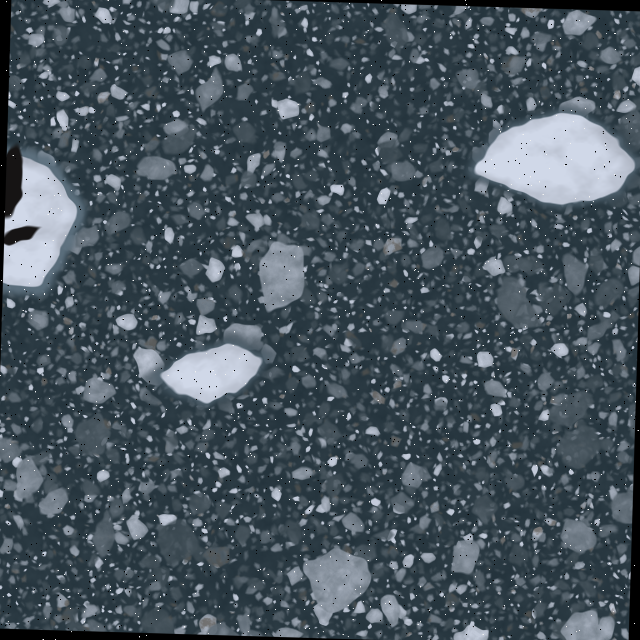
Write a Shadertoy shader that draws this texture.

```glsl
const float TAU = 6.2831853;
const vec3 WATER = vec3(0.155, 0.215, 0.25);
const vec3 DIM_ICE = vec3(0.21, 0.265, 0.295);
const vec3 BRIGHT_ICE = vec3(0.77, 0.80, 0.86);
const vec3 SILT = vec3(0.34, 0.32, 0.29);
const vec3 DARK_HIDE = vec3(0.085, 0.08, 0.08);

float hash12(vec2 p) {
    vec3 q = fract(p.xyx * 0.1031);
    q += dot(q, q.yzx + 33.33);
    return fract((q.x + q.y) * q.z);
}

vec3 hash32(vec2 p) {
    vec3 q = fract(p.xyx * vec3(0.1031, 0.1030, 0.0973));
    q += dot(q, q.yxz + 33.33);
    return fract((q.xxy + q.yzz) * q.zyx);
}

float noise(vec2 p) {
    vec2 i = floor(p), f = fract(p);
    f = f * f * (3.0 - 2.0 * f);
    return mix(mix(hash12(i), hash12(i + vec2(1, 0)), f.x),
               mix(hash12(i + vec2(0, 1)), hash12(i + vec2(1, 1)), f.x), f.y);
}

float fbm(vec2 p) {
    float sum = 0.0, weight = 0.5;
    for (int i = 0; i < 4; i++) {
        sum += weight * noise(p);
        p = p * 2.03 + 17.0;
        weight *= 0.5;
    }
    return sum / 0.9375;
}

// Coordinates of p in a frame turned by angle
vec2 toFrame(vec2 p, float angle) {
    float c = cos(angle), s = sin(angle);
    return vec2(c * p.x + s * p.y, c * p.y - s * p.x);
}

float smoothMax(float a, float b, float k) {
    float h = max(k - abs(a - b), 0.0) / k;
    return max(a, b) + h * h * k * 0.25;
}

// Irregular rounded polygon of about unit radius, flattened by stretch
float chunkDistance(vec2 p, vec2 seed, float stretch) {
    p.y *= stretch;
    float d = -1.0;
    for (int k = 0; k < 7; k++) {
        vec3 rnd = hash32(seed + float(k) * 5.7);
        float a = (float(k) + 0.7 * rnd.x) * TAU / 7.0;
        d = smoothMax(d, dot(p, vec2(cos(a), sin(a))) - mix(0.68, 1.0, rnd.y), 0.15);
    }
    return d / stretch;
}

float coverage(float d, float edge) {
    return 1.0 - smoothstep(-edge, edge, d);
}

// One grid layer of chunks, from faint submerged to bright floating ones
vec3 scatterIce(vec3 color, vec2 uv, float cells, float presence, float seed, float pixel) {
    vec2 p = uv * cells + seed * vec2(7.3, 3.1) + 10.0;
    float grain = fbm(uv * 75.0);
    for (int n = 0; n < 9; n++) {
        vec2 id = floor(p) + vec2(n % 3 - 1, n / 3 - 1);
        vec3 place = hash32(id + seed * 17.0);
        float crowding = 0.6 + 0.75 * noise(id / cells * 5.0 + 3.0);
        if (place.x > presence * crowding) continue;
        vec3 form = hash32(id + seed * 31.0 + 91.0);
        vec3 look = hash32(id + seed * 47.0 + 203.0);
        float radius = mix(0.21, 0.53, form.x * form.x);
        vec2 q = toFrame(p - id - 0.12 - 0.76 * place.yz, form.y * TAU) / radius;
        if (dot(q, q) > 2.6) continue;
        float d = chunkDistance(q, id + seed, mix(1.0, 1.75, form.z)) * radius / cells;
        float tone = 0.08 + 0.92 * pow(look.x, 2.1);
        float mask = coverage(d, max(0.6 * pixel, mix(0.0026, 0.001, tone)));
        float thickness = smoothstep(0.0, 0.35, -d * cells / radius);
        float light = tone * (0.65 + 0.45 * grain + 0.17 * thickness) + 0.12 * (grain - 0.5);
        vec3 ice = mix(DIM_ICE, BRIGHT_ICE, clamp(light, 0.0, 1.0));
        ice = mix(ice, SILT, step(look.y, 0.09) * smoothstep(0.35, 0.7, grain) * 0.7);
        color = mix(color, ice, mask * mix(0.78, 1.0, tone));
    }
    return color;
}

// Large snowy floe with a halo of clear water and a submerged rim
vec3 drawFloe(vec3 color, vec2 uv, vec2 center, float radius, float stretch, float angle, float rim) {
    float d = chunkDistance(toFrame(uv - center, angle) / radius, center * 90.0, stretch) * radius;
    color = mix(color, WATER, 0.75 * coverage(d - 0.012, 0.012));
    color = mix(color, vec3(0.40, 0.48, 0.54), 0.8 * coverage(d - rim, 0.01));
    float relief = fbm(toFrame(uv, angle) * vec2(22.0, 32.0));
    float light = 0.8 + 0.3 * relief + 0.1 * smoothstep(0.0, 0.02, -d);
    return mix(color, BRIGHT_ICE * min(light, 1.06), coverage(d, 0.0015));
}

vec3 drawAnimal(vec3 color, vec2 uv, vec2 center, float radius, float angle) {
    float d = chunkDistance(toFrame(uv - center, angle) / radius, center * 70.0, 3.6) * radius;
    return mix(color, DARK_HIDE, coverage(d, 0.0015));
}

void mainImage(out vec4 fragColor, in vec2 fragCoord) {
    vec2 uv = fragCoord / iResolution.xy;
    float pixel = 1.0 / iResolution.y;
    vec2 ragged = uv + 0.006 * (vec2(noise(uv * 65.0), noise(uv * 65.0 + 40.0)) - 0.5);

    // Water and drifting ice, fine to coarse
    vec3 color = WATER + 0.05 * (fbm(uv * 60.0) - 0.45);
    float cells = 78.0;
    for (int i = 0; i < 5; i++) {
        float presence = mix(0.85, 0.27, float(i) / 4.0);
        color = scatterIce(color, ragged, cells, presence, float(i) + 1.0, pixel);
        cells *= 0.56;
    }

    // Main floes and resting animals
    color = drawFloe(color, ragged, vec2(0.86, 0.755), 0.128, 1.65, -0.06, 0.003);
    color = drawFloe(color, ragged, vec2(0.333, 0.42), 0.086, 1.8, 0.45, 0.002);
    color = drawFloe(color, ragged, vec2(0.02, 0.655), 0.115, 0.9, 0.1, 0.014);
    color = drawAnimal(color, ragged, vec2(0.018, 0.715), 0.062, 1.42);
    color = drawAnimal(color, ragged, vec2(0.032, 0.634), 0.042, 0.35);

    // Tilted black frame
    vec2 tilted = abs(toFrame(uv - 0.5, -0.03));
    color *= coverage(max(tilted.x, tilted.y) - 0.497, 0.7 * pixel);

    // Salt and pepper specks
    vec2 speck = uv * 512.0;
    float chance = hash12(floor(speck) + 400.0);
    float dotMask = coverage(length(fract(speck) - 0.5) - 0.5, 0.15);
    color = mix(color, vec3(0.0), dotMask * step(chance, 0.004));
    color = mix(color, vec3(0.95), dotMask * step(0.996, chance));
    fragColor = vec4(color, 1.0);
}
```
